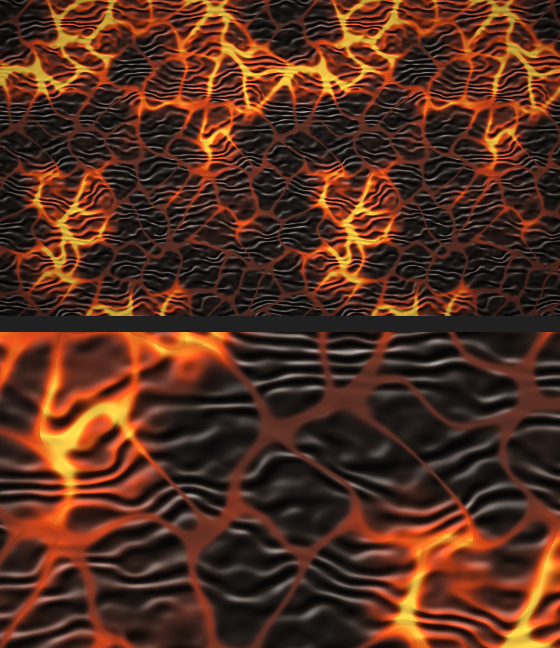
Top: the whole. Bottom: its middle third, enlarged.
Write a Shadertoy shader that draws this texture.

```glsl
#define CELLS 8.86        // plates per canvas height
#define PERIOD 8.0        // plates before the pattern repeats sideways
#define WARP 0.15         // bending of the plate outlines
#define ROUNDNESS 15.0    // lower gives rounder plates
#define VEIN_WIDTH 0.058
#define STRATA 4.0        // rock layers per plate
#define SWIRL 5.0         // curling of the rock layers
#define RELIEF 0.75
#define GLINT 0.26
#define VIGNETTE 0.42
#define TAU 6.2831853

vec2 hash2(vec2 cell, float period) {
    cell.x = mod(cell.x, period);
    vec3 h = fract(vec3(cell.xyx) * vec3(0.1031, 0.1030, 0.0973));
    h += dot(h, h.yzx + 33.33);
    return fract((h.xx + h.yz) * h.zy);
}

float noise(vec2 p, float period) {
    vec2 i = floor(p), f = fract(p);
    f = f * f * (3.0 - 2.0 * f);
    float low = mix(hash2(i, period).x, hash2(i + vec2(1, 0), period).x, f.x);
    float high = mix(hash2(i + vec2(0, 1), period).x, hash2(i + 1.0, period).x, f.x);
    return mix(low, high, f.y);
}

float fbm(vec2 p, float period) {
    float sum = 0.0, weight = 0.5;
    for (int i = 0; i < 3; i++) {
        sum += weight * noise(p, period);
        p = p * 2.0 + vec2(0.0, 17.0);
        period *= 2.0;
        weight *= 0.5;
    }
    return sum / 0.875;
}

// Layered sines that keep the sideways period
vec2 bend(vec2 p) {
    for (float i = 1.0; i < 4.0; i++)
        p += WARP / i * sin(TAU / PERIOD * 3.0 * i * p.yx + i * vec2(1.7, 3.1));
    return p;
}

// Rounded cellular noise: x = distance to the plate rim, y = random value of the plate
vec2 plates(vec2 p) {
    vec2 base = floor(p), nearest = vec2(0), toNearest = vec2(8);
    for (int y = -1; y <= 1; y++)
    for (int x = -1; x <= 1; x++) {
        vec2 cell = base + vec2(x, y);
        vec2 toSeed = cell + hash2(cell, PERIOD) - p;
        if (dot(toSeed, toSeed) < dot(toNearest, toNearest)) {
            toNearest = toSeed;
            nearest = cell;
        }
    }
    float sum = 0.0;
    for (int y = -2; y <= 2; y++)
    for (int x = -2; x <= 2; x++) {
        vec2 cell = nearest + vec2(x, y);
        vec2 toSeed = cell + hash2(cell, PERIOD) - p;
        vec2 across = toSeed - toNearest;
        if (dot(across, across) > 1e-5)
            sum += exp(-ROUNDNESS * dot(0.5 * (toSeed + toNearest), normalize(across)));
    }
    return vec2(max(-log(sum) / ROUNDNESS, 0.0), hash2(nearest + vec2(0, 41), PERIOD).y);
}

// Curling rock layers
float strata(vec2 p) {
    float phase = STRATA * p.y + SWIRL * fbm(p * vec2(1.0, 1.5), PERIOD);
    return 0.5 + 0.5 * sin(TAU * phase);
}

float rockHeight(vec2 p) {
    return strata(p) + 0.7 * noise(p * vec2(6, 9), PERIOD * 6.0);
}

// Cold rock to yellow melt
vec3 lavaColor(float glow) {
    vec3 ramp[6] = vec3[6](
        vec3(0.12, 0.10, 0.09), vec3(0.35, 0.18, 0.14), vec3(0.57, 0.21, 0.12),
        vec3(0.86, 0.28, 0.09), vec3(0.93, 0.50, 0.15), vec3(0.95, 0.77, 0.27));
    float t = clamp(glow, 0.0, 1.0) * 5.0;
    int i = min(int(t), 4);
    return mix(ramp[i], ramp[i + 1], t - float(i));
}

void mainImage(out vec4 fragColor, in vec2 fragCoord) {
    vec2 p = fragCoord / iResolution.y * CELLS;
    vec2 plate = plates(bend(p));

    // Broad hot and cold regions
    float heat = smoothstep(0.32, 0.74, fbm(p * vec2(0.5, 0.6) + vec2(0, 5), PERIOD * 0.5));
    float melt = smoothstep(0.7, 1.0, heat);

    // Glow of rims, plates and thin layers
    float width = VEIN_WIDTH * (0.7 + 0.6 * heat);
    float vein = exp(-pow(plate.x / width, 2.0));
    float layer = strata(p);
    float body = smoothstep(0.35, 0.95, 0.7 * heat + 0.45 * plate.y);
    float glow = vein * (0.2 + 0.42 * heat + 0.26 * melt);
    glow += body * (0.2 + 0.22 * layer) * (1.0 - 0.5 * vein);
    glow += 0.2 * heat * exp(-7.0 * plate.x);
    glow += 0.22 * heat * body * pow(layer, 6.0);

    // Light from the upper left
    vec2 toLight = vec2(-0.015, 0.028);
    float slope = rockHeight(p - toLight) - rockHeight(p + toLight);
    float shade = clamp(0.82 + RELIEF * slope, 0.2, 1.45);
    vec3 color = lavaColor(glow) * mix(shade, 1.0, 0.85 * vein);
    color += GLINT * pow(max(slope, 0.0), 2.0) * (1.0 - vein) * (1.0 - 0.7 * body);

    vec2 fromCenter = fragCoord / iResolution.xy - 0.5;
    color *= 1.08 - VIGNETTE * 2.0 * dot(fromCenter, fromCenter);
    fragColor = vec4(color, 1.0);
}
```
